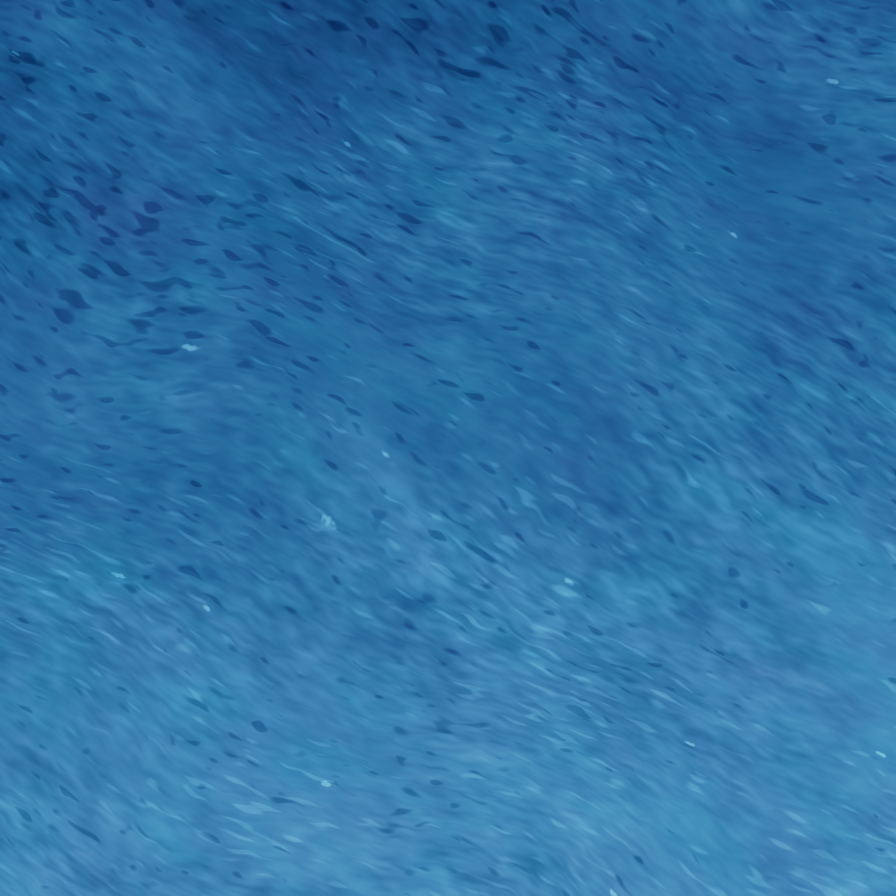
A Shadertoy shader for this texture:

```glsl
const vec3 RAMP[6] = vec3[6](
    vec3(0.08, 0.28, 0.49), vec3(0.11, 0.34, 0.55), vec3(0.14, 0.40, 0.60),
    vec3(0.18, 0.46, 0.65), vec3(0.24, 0.52, 0.71), vec3(0.30, 0.58, 0.75));
const vec3 TEAL_SHIFT = vec3(-0.02, 0.035, 0.015);

const float TOP_TONE = 0.21;       // tone at the upper left corner
const float FALL_TONE = 0.62;      // gain from top to bottom
const float SIDE_TONE = 0.10;      // gain from left to right
const float STROKE_ANGLE = -0.47;  // radians, running down to the right
const float BEND = 0.075;          // large sway of the strokes
const float RAGGED = 0.005;        // small wobble of the stroke edges
const float CLOUD_GAIN = 0.32;
const float STREAK_GAIN = 0.30;
const float DARK_GAIN = 0.34;
const float LIGHT_GAIN = 0.28;
const float SPECK_GAIN = 0.65;
const float SPECK_GRID = 9.0;
const float SPECK_CHANCE = 0.16;

// Integer hash, two values in 0..1
vec2 hash2(vec2 cell) {
    uvec2 v = uvec2(ivec2(cell)) * 1664525u + 1013904223u;
    v.x += v.y * 1664525u;
    v.y += v.x * 1664525u;
    v ^= v >> 16u;
    v.x += v.y * 1664525u;
    v.y += v.x * 1664525u;
    v ^= v >> 16u;
    return vec2(v & 65535u) / 65535.0;
}

float corner(vec2 cell, vec2 offset) {
    return dot(hash2(cell) * 2.0 - 1.0, offset);
}

// Gradient noise, centred on zero
float noise(vec2 p) {
    vec2 i = floor(p), f = p - i;
    vec2 u = f * f * f * (f * (f * 6.0 - 15.0) + 10.0);
    vec2 e = vec2(1.0, 0.0);
    return mix(mix(corner(i, f), corner(i + e.xy, f - e.xy), u.x),
               mix(corner(i + e.yx, f - e.yx), corner(i + e.xx, f - e.xx), u.x), u.y);
}

float clouds(vec2 p) {
    float sum = 0.0, gain = 1.0;
    for (int i = 0; i < 4; i++) {
        sum += gain * noise(p);
        p = p * 2.1 + 17.3;
        gain *= 0.6;
    }
    return sum;
}

// Layers of noise stretched along the stroke direction
float streaks(vec2 q) {
    vec2 scale = vec2(14.0, 42.0);
    float sum = 0.0;
    for (int i = 0; i < 4; i++) {
        sum += noise(q * scale + 31.7 * float(i));
        scale *= vec2(1.5, 1.6);
    }
    return sum * 0.75;
}

// Rare small bright dabs, one candidate per cell
float specks(vec2 q) {
    vec2 cell = floor(q * SPECK_GRID);
    vec2 pick = hash2(cell + 71.0);
    vec2 centre = (cell + 0.2 + 0.6 * hash2(cell + 13.0)) / SPECK_GRID;
    vec2 size = vec2(0.010, 0.004) * (0.6 + 0.6 * pick.y);
    float d = length((q - centre) / size) + 0.8 * noise(q * 180.0);
    return step(pick.x, SPECK_CHANCE) * (1.0 - smoothstep(0.3, 1.1, d));
}

vec3 ramp(float tone) {
    float x = tone * 5.0;
    int i = int(clamp(floor(x), 0.0, 4.0));
    return mix(RAMP[i], RAMP[i + 1], x - float(i));
}

void mainImage(out vec4 fragColor, in vec2 fragCoord) {
    vec2 p = fragCoord / iResolution.y;

    // Stroke frame, swayed and roughened
    float c = cos(STROKE_ANGLE), s = sin(STROKE_ANGLE);
    vec2 q = vec2(c * p.x + s * p.y, c * p.y - s * p.x);
    q.y += BEND * noise(p * 2.7 + 5.0) + RAGGED * noise(p * 38.0);
    q.x += RAGGED * noise(p * 45.0 + 9.0);

    // Broad light and clouds
    float tone = TOP_TONE + FALL_TONE * (1.0 - p.y) + SIDE_TONE * p.x;
    tone += CLOUD_GAIN * clouds(q * vec2(3.0, 5.0) + 40.0);

    // Fine brushed grain, calmer in patches
    float patchiness = noise(p * 4.5 + 60.0);
    tone += STREAK_GAIN * (0.85 + 0.9 * patchiness) * streaks(q);

    // Dark flecks gather at the top and left, light ones at the lower right
    float darkBias = 0.12 * (p.y - 0.5) - 0.06 * (p.x - 0.5) + 0.35 * noise(p * 5.0 + 20.0);
    float dark = max(noise(q * vec2(24.0, 78.0) + 3.0), noise(q * vec2(38.0, 100.0) + 8.0));
    tone -= DARK_GAIN * smoothstep(0.30, 0.50, dark + darkBias);
    float lightBias = 0.10 * (p.x - p.y) + 0.40 * noise(p * 4.0 + 80.0);
    float light = noise(q * vec2(26.0, 130.0) + 50.0);
    tone += LIGHT_GAIN * smoothstep(0.24, 0.50, light + lightBias);
    tone += SPECK_GAIN * specks(q);

    // Colour with a slight drift between blue and teal
    vec3 color = ramp(tone) + TEAL_SHIFT * clouds(q * vec2(7.0, 14.0) + 90.0);
    fragColor = vec4(clamp(color, 0.0, 1.0), 1.0);
}
```
